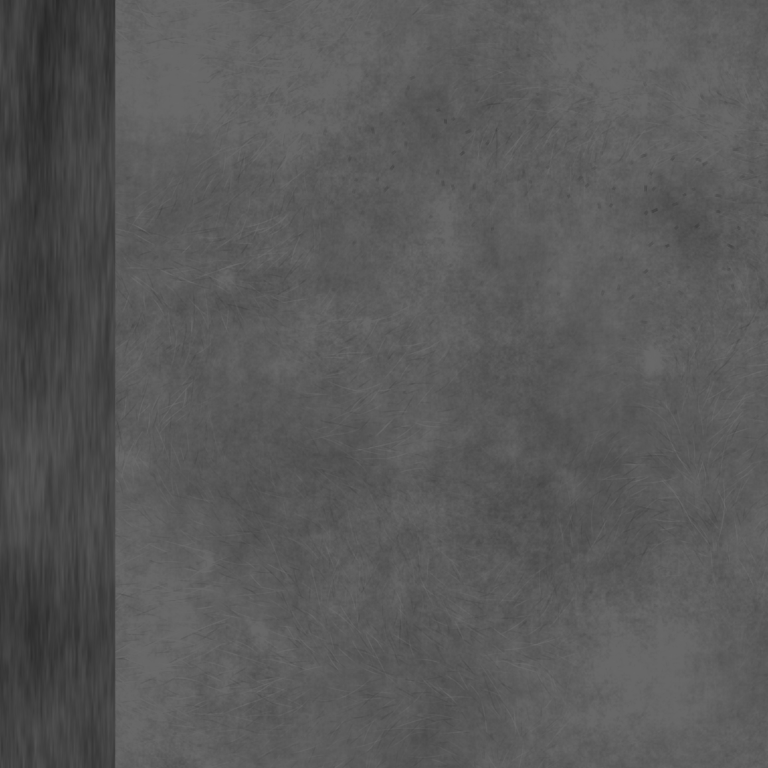
Write a Shadertoy shader that draws this texture.

```glsl
// Draws a worn grey plaster wall with scratches and a dark, vertically brushed strip at its left.

const float STRIP_EDGE = 0.150;

float hash(vec2 p) {
    vec3 q = fract(vec3(p.xyx) * 0.1031);
    q += dot(q, q.yzx + 33.33);
    return fract((q.x + q.y) * q.z);
}

float noise(vec2 p) {
    vec2 cell = floor(p), f = fract(p);
    f = f * f * (3.0 - 2.0 * f);
    float low = mix(hash(cell), hash(cell + vec2(1, 0)), f.x);
    float high = mix(hash(cell + vec2(0, 1)), hash(cell + vec2(1, 1)), f.x);
    return mix(low, high, f.y);
}

// Layered noise, centred on zero
float fbm(vec2 p) {
    float sum = 0.0, gain = 0.5;
    for (int i = 0; i < 5; i++) {
        sum += gain * (noise(p) - 0.5);
        p = mat2(1.6, 1.2, -1.2, 1.6) * p + 17.3;
        gain *= 0.6;
    }
    return sum;
}

float glow(vec2 p, vec2 centre, float radius) {
    vec2 d = (p - centre) / radius;
    return exp(-dot(d, d));
}

// Broad stains: centre, radius, brightness
float stains(vec2 p) {
    vec4 broad[12] = vec4[](
        vec4(0.21, 0.92, 0.11, 0.045), vec4(0.42, 0.91, 0.13, 0.028),
        vec4(0.80, 0.90, 0.13, 0.036), vec4(0.78, 0.66, 0.07, 0.036),
        vec4(0.83, 0.12, 0.09, 0.040), vec4(0.19, 0.15, 0.11, 0.034),
        vec4(0.55, 0.83, 0.07, -0.040), vec4(0.89, 0.71, 0.07, -0.046),
        vec4(0.38, 0.36, 0.12, -0.038), vec4(0.72, 0.38, 0.13, -0.044),
        vec4(0.28, 0.59, 0.07, -0.026), vec4(0.53, 0.12, 0.13, -0.018));
    float sum = 0.0;
    for (int i = 0; i < 12; i++) sum += broad[i].w * glow(p, broad[i].xy, broad[i].z);
    return sum;
}

// Small pale rubbed patches: centre and radius
float patches(vec2 p) {
    vec3 spots[16] = vec3[](
        vec3(0.573, 0.752, 0.026), vec3(0.563, 0.690, 0.028), vec3(0.355, 0.520, 0.020),
        vec3(0.668, 0.407, 0.026), vec3(0.771, 0.276, 0.014), vec3(0.520, 0.243, 0.019),
        vec3(0.290, 0.643, 0.017), vec3(0.271, 0.278, 0.012), vec3(0.342, 0.172, 0.016),
        vec3(0.470, 0.578, 0.012), vec3(0.612, 0.438, 0.015), vec3(0.594, 0.205, 0.016),
        vec3(0.857, 0.528, 0.028), vec3(0.170, 0.405, 0.028), vec3(0.555, 0.428, 0.020),
        vec3(0.740, 0.365, 0.020));
    float sum = 0.0;
    for (int i = 0; i < 16; i++) sum += glow(p, spots[i].xy, spots[i].z);
    return min(sum, 1.0);
}

// One bent stroke per cell; direction follows a slowly turning field
float strokes(vec2 p, float cells, float seed, float halfLength, float width, float pixel) {
    vec2 g = p * cells, home = floor(g);
    float sum = 0.0;
    for (int y = -1; y <= 1; y++)
    for (int x = -1; x <= 1; x++) {
        vec2 cell = home + vec2(x, y), key = cell + seed;
        vec2 centre = cell + vec2(hash(key + 3.1), hash(key + 7.7));
        float angle = 5.0 * noise(centre / cells * 4.0 + 9.0) + 1.2 * (hash(key + 1.3) - 0.5);
        vec2 d = g - centre;
        vec2 q = vec2(dot(d, vec2(cos(angle), sin(angle))), dot(d, vec2(-sin(angle), cos(angle))));
        q.y += (hash(key + 5.9) - 0.5) * 0.4 * q.x * q.x;
        float reach = halfLength * (0.5 + 0.5 * hash(key + 8.3));
        float taper = 1.0 - smoothstep(0.3 * reach, reach, abs(q.x));
        float line = 1.0 - smoothstep(width * cells, (width + pixel) * cells, abs(q.y));
        sum += line * taper * hash(key + 2.7);
    }
    return sum;
}

float plaster(vec2 p, float pixel) {
    vec2 warped = p + 0.06 * vec2(fbm(p * 16.0), fbm(p * 16.0 + 40.0));
    float shade = 0.361 + stains(warped);
    shade += 0.055 * fbm(p * vec2(9.0, 7.0)) + 0.060 * fbm(p * 30.0 + 5.0);
    shade += 0.048 * patches(warped) * (0.8 + 1.2 * fbm(p * 60.0));
    // Gritty grain, rougher in some areas, with a faint uneven weave
    float rough = 0.6 + 0.8 * noise(p * 9.0 + 60.0);
    shade += 0.045 * rough * fbm(p * 130.0 + 11.0) + 0.024 * rough * (noise(p * 380.0) - 0.5);
    shade += 0.022 * fbm(p * vec2(150.0, 22.0)) + 0.016 * fbm(p * vec2(22.0, 150.0));
    // Pale and dark scratches, varying in density
    float wear = 0.3 + smoothstep(0.25, 0.75, noise(p * 6.0 + 21.0));
    for (int i = 0; i < 4; i++) {
        float layer = float(i), cells = 15.0 + 8.0 * layer;
        shade += 0.026 * wear * strokes(p, cells, 31.0 * layer, 0.9, 0.0002, pixel);
        shade -= 0.022 * wear * strokes(p, cells + 4.0, 200.0 + 31.0 * layer, 0.7, 0.0003, pixel);
    }
    // Short dark pits gather in the upper stains
    float pitted = 0.35 + glow(p, vec2(0.88, 0.73), 0.14) + glow(p, vec2(0.56, 0.80), 0.12);
    shade -= 0.055 * pitted * strokes(p, 38.0, 500.0, 0.24, 0.0013, pixel);
    // Pale areas level off at an even grey
    return clamp(min(shade, 0.405 + 0.2 * (shade - 0.405)), 0.25, 0.43);
}

float brushedStrip(vec2 p) {
    float shade = 0.252 + 0.070 * fbm(p * vec2(26.0, 5.0)) + 0.050 * fbm(p * 16.0 + 70.0);
    shade += 0.085 * fbm(p * vec2(130.0, 14.0) + 8.0);
    shade += 0.050 * (noise(p * vec2(390.0, 40.0)) - 0.5);
    shade -= 0.060 * glow(p * vec2(1.0, 0.12), vec2(0.060, 0.112), 0.025);
    shade -= 0.030 * glow(p, vec2(0.055, 0.18), 0.08);
    shade += 0.055 * glow(p * vec2(1.0, 0.4), vec2(0.040, 0.148), 0.035);
    shade += 0.025 * glow(p * vec2(1.0, 0.1), vec2(0.110, 0.050), 0.040);
    return clamp(shade, 0.13, 0.34);
}

void mainImage(out vec4 fragColor, in vec2 fragCoord) {
    vec2 p = fragCoord / iResolution.xy;
    float pixel = 1.0 / iResolution.y;
    float wall = smoothstep(STRIP_EDGE - pixel, STRIP_EDGE + pixel, p.x);
    fragColor = vec4(vec3(mix(brushedStrip(p), plaster(p, pixel), wall)), 1.0);
}
```
